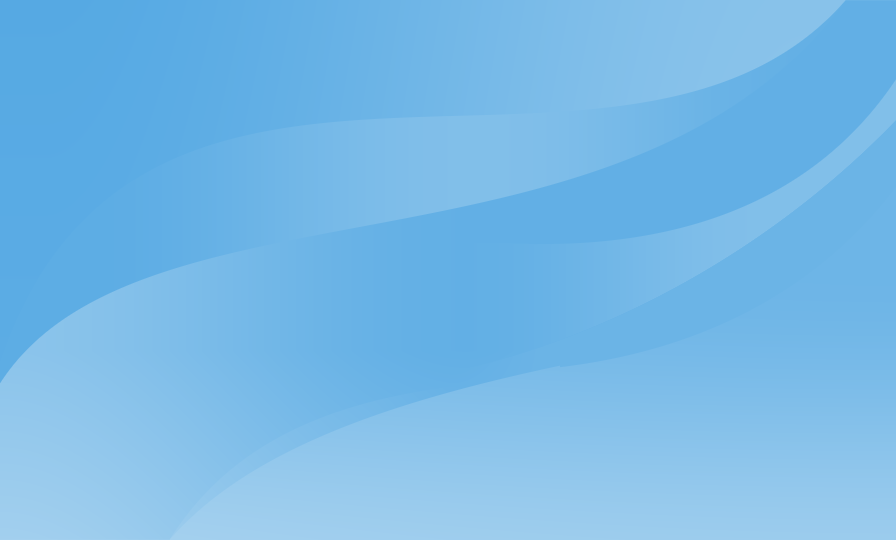
A Shadertoy shader for this background:

```glsl
#define DEEP_BLUE vec3(0.330, 0.660, 0.890)
#define PALE_BLUE vec3(0.680, 0.835, 0.940)
#define BODY_LIGHT 0.16
#define LEFT_GLOW 0.45
#define RIBBON_LIGHT 0.50
#define UNDER_LIGHT 0.26
#define FOLD_LIGHT 0.07
#define SWELL_JOIN 0.625

vec2 bezier(vec2 a, vec2 b, vec2 c, vec2 d, float t) {
    float s = 1.0 - t;
    return s * s * s * a + 3.0 * s * t * (s * b + t * c) + t * t * t * d;
}

vec2 bezierTangent(vec2 a, vec2 b, vec2 c, vec2 d, float t) {
    float s = 1.0 - t;
    return s * s * (b - a) + 2.0 * s * t * (c - b) + t * t * (d - c);
}

// Smooth coverage of the area above a curve that runs left to right
float above(vec2 p, vec2 a, vec2 b, vec2 c, vec2 d) {
    float low = 0.0, high = 1.0;
    for (int i = 0; i < 18; i++) {
        float middle = 0.5 * (low + high);
        if (bezier(a, b, c, d, middle).x < p.x) low = middle;
        else high = middle;
    }
    float t = 0.5 * (low + high);
    vec2 tangent = bezierTangent(a, b, c, d, t) * iResolution.xy;
    float slope = tangent.y / max(tangent.x, 0.001);
    float gap = (p.y - bezier(a, b, c, d, t).y) * iResolution.y;
    return clamp(0.5 + gap / sqrt(1.0 + slope * slope), 0.0, 1.0);
}

void mainImage(out vec4 fragColor, in vec2 fragCoord) {
    vec2 p = fragCoord / iResolution.xy;

    // Curve coverages, from top to bottom
    float sky = above(p, vec2(0.0, 0.329), vec2(0.156, 1.1), vec2(0.703, 0.541), vec2(0.944, 1.0));
    float band = above(p, vec2(0.0, 0.29), vec2(0.156, 0.693), vec2(0.703, 0.455), vec2(0.944, 1.0));
    float ribbonTop = above(p, vec2(0.56, 0.55), vec2(0.729, 0.535), vec2(0.898, 0.6), vec2(1.0, 0.853));
    float ribbonBase = above(p, vec2(0.495, 0.307), vec2(0.677, 0.372), vec2(0.859, 0.535), vec2(1.0, 0.777));
    float fold = above(p, vec2(0.189, 0.0), vec2(0.26, 0.188), vec2(0.378, 0.264), vec2(0.534, 0.29));
    float hill = above(p, vec2(0.189, 0.0), vec2(0.299, 0.21), vec2(0.521, 0.297), vec2(0.781, 0.372));
    float swell = above(p, vec2(SWELL_JOIN, 0.32), vec2(0.781, 0.351), vec2(0.911, 0.459), vec2(1.0, 0.654));
    float ground = 1.0 - mix(hill, swell, step(SWELL_JOIN, p.x));

    // Broad middle wave, glowing toward the lower left
    float light = BODY_LIGHT + LEFT_GLOW * (1.0 - smoothstep(0.0, 0.52, p.x));
    light += 0.75 * max(0.35 - p.y, 0.0);

    // Ribbon and the shade beneath it, both fading in from the left
    float ribbonFade = smoothstep(0.52, 0.85, p.x);
    light = mix(light, RIBBON_LIGHT, ribbonFade * (1.0 - ribbonTop) * ribbonBase);
    light = mix(light, UNDER_LIGHT, smoothstep(0.5, 0.62, p.x) * (1.0 - ribbonBase));

    // Thin fold over the lower hill
    light += FOLD_LIGHT * (1.0 - fold) * (1.0 - smoothstep(0.4, 0.53, p.x));

    // Upper band, brightest at its centre
    float bandLight = 0.1 + 0.4 * smoothstep(0.1, 0.52, p.x) - 0.32 * smoothstep(0.55, 0.9, p.x);
    light = mix(light, bandLight, band);

    // Sky brightening to the right
    float skyLight = 0.02 + 0.56 * smoothstep(0.05, 0.9, p.x) + 0.1 * (1.0 - p.y);
    light = mix(light, skyLight, sky);

    // Ground brightening downward
    float groundLight = 0.28 + 0.56 * (1.0 - smoothstep(-0.1, 0.5, p.y));
    groundLight += 0.14 * (1.0 - p.x) * (1.0 - p.x);
    light = mix(light, groundLight, ground);

    fragColor = vec4(mix(DEEP_BLUE, PALE_BLUE, clamp(light, 0.0, 1.0)), 1.0);
}
```
